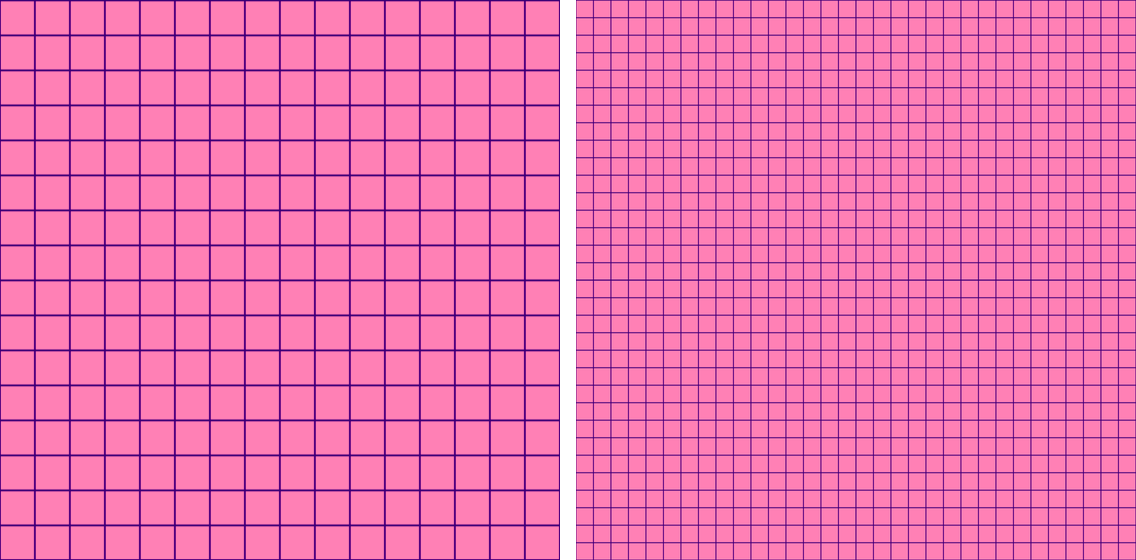
Left, the tile; right, the same tile 2 across and 2 down.
Write a Shadertoy shader that draws this pattern.

```glsl
// A plain square grid of thin indigo lines on a flat pink ground.
// Each axis measures the wrapped distance to its nearest grid line, turns it
// into soft-edged coverage, and crossings blend; a frame line closes the seam.

const vec2  CELLS       = vec2(16.0);              // whole repeats across and down
const vec2  LINE_OFFSET = vec2(-0.0031, -0.0116);  // line centres, in cells
const float HALF_WIDTH  = 0.025;                   // half a line, in cells
const float EDGE_SOFT   = 0.036;                   // width of the edge ramp, in cells
const vec3  PINK        = vec3(1.0, 0.5, 0.71);
const vec3  INDIGO      = vec3(0.22, -0.085, 0.46); // green below zero deepens the edges

// Distance to the nearest line on each axis, in cells
vec2 gridDistance(vec2 cellPos) {
    return abs(fract(cellPos - LINE_OFFSET + 0.5) - 0.5);
}

// Distance to the nearest canvas edge on each axis, in cells
vec2 frameDistance(vec2 cellPos) {
    return min(cellPos, CELLS - cellPos);
}

// Line coverage on each axis, never sharper than one pixel
vec2 lineCoverage(vec2 dist, vec2 pixel) {
    vec2 ramp = max(vec2(EDGE_SOFT), pixel);
    return clamp((HALF_WIDTH - dist) / ramp + 0.5, 0.0, 1.0);
}

void mainImage(out vec4 fragColor, in vec2 fragCoord) {
    vec2 cellPos = fragCoord / iResolution.xy * CELLS;
    vec2 pixel = CELLS / iResolution.xy;

    // Grid lines, with the seam line centred on the canvas edge
    vec2 dist = min(gridDistance(cellPos), frameDistance(cellPos));
    vec2 coverage = lineCoverage(dist, pixel);

    // Both directions share one ink and darken where they cross
    float ink = 1.0 - (1.0 - coverage.x) * (1.0 - coverage.y);

    vec3 color = mix(PINK, INDIGO, ink);
    fragColor = vec4(clamp(color, 0.0, 1.0), 1.0);
}
```
